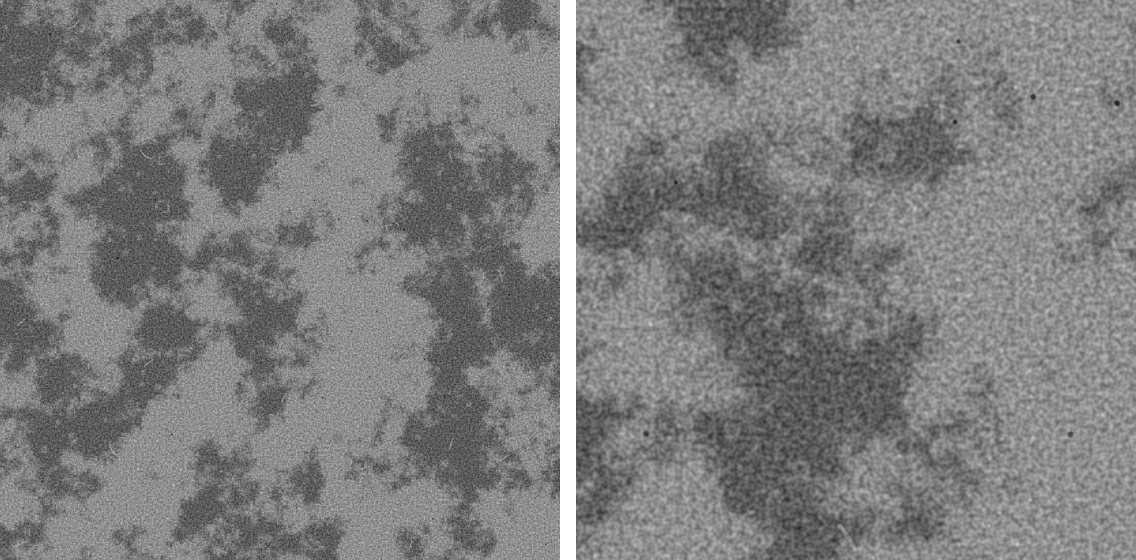
Left: the whole. Right: its middle third, enlarged.
A WebGL 2 fragment shader for this texture:

```glsl
#version 300 es
precision highp float;

uniform vec2 u_resolution;
out vec4 fragColor;

// Tones
const float DARK_TONE = 0.355;
const float LIGHT_TONE = 0.56;
const float CHIP_TONE = 0.63;
// Patches
const float PATCH_FREQ = 5.0;
const float PATCH_GAIN = 0.74;
const int PATCH_OCTAVES = 6;
const float PATCH_LOW = -0.38;
const float PATCH_HIGH = 0.22;
// Grain, in cells per canvas
const float COARSE_GRAIN_FREQ = 237.0;
const float FINE_GRAIN_FREQ = 411.0;
const float GRAIN_STRENGTH = 0.16;
// Scattered parts, in cells per canvas
const float PEBBLE_CELLS = 34.0;
const float SPECK_CELLS = 115.0;
const float PINHOLE_CELLS = 60.0;
const float SLIVER_CELLS = 13.0;
const float FRAME_CELLS = 9.0;

const float TAU = 6.28318;

vec3 hash3(vec2 cell) {
    vec3 p = fract(cell.xyx * vec3(0.1031, 0.1030, 0.0973));
    p += dot(p, p.yxz + 33.33);
    return fract((p.xxy + p.yzz) * p.zyx);
}

float cornerRamp(vec2 cell, vec2 offset) {
    float angle = TAU * hash3(cell).x;
    return dot(vec2(cos(angle), sin(angle)), offset);
}

float gradientNoise(vec2 p) {
    vec2 i = floor(p), f = fract(p);
    vec2 w = f * f * f * (f * (f * 6.0 - 15.0) + 10.0);
    vec2 e = vec2(1.0, 0.0);
    float low = mix(cornerRamp(i, f), cornerRamp(i + e, f - e), w.x);
    float high = mix(cornerRamp(i + e.yx, f - e.yx), cornerRamp(i + 1.0, f - 1.0), w.x);
    return mix(low, high, w.y);
}

mat2 rotation(float angle) {
    float c = cos(angle), s = sin(angle);
    return mat2(c, s, -s, c);
}

float patchField(vec2 uv) {
    vec2 p = uv * PATCH_FREQ + 17.3;
    mat2 turn = rotation(0.65);
    float sum = 0.0, amplitude = 1.0;
    for (int i = 0; i < PATCH_OCTAVES; i++) {
        sum += amplitude * gradientNoise(p);
        p = turn * p * 2.03 + 5.7;
        amplitude *= PATCH_GAIN;
    }
    return sum;
}

// Offset from the jittered centre of the cell, in canvas units
vec2 scatter(vec2 uv, float cells, float seed, out vec3 rnd) {
    vec2 p = uv * cells + seed;
    vec2 cell = floor(p);
    rnd = hash3(cell + seed);
    vec2 centre = 0.3 + 0.4 * hash3(cell + seed + 71.0).xy;
    return (fract(p) - centre) / cells;
}

float fill(float dist, float soft) {
    return 1.0 - smoothstep(-soft, soft, dist);
}

float dots(vec2 uv, float cells, float seed, float chance, float radius, float soft) {
    vec3 rnd;
    vec2 p = scatter(uv, cells, seed, rnd);
    float size = radius * mix(0.6, 1.0, rnd.y);
    return step(rnd.x, chance) * fill(length(p) - size, soft);
}

// Thin bent flakes
float slivers(vec2 uv, float soft) {
    vec3 rnd;
    vec2 p = rotation(TAU * 0.5 * 0.0 + 0.0) * scatter(uv, SLIVER_CELLS, 29.0, rnd);
    p = rotation(TAU * rnd.y) * p;
    p.y += (rnd.z - 0.5) * 60.0 * p.x * p.x;
    float halfLength = mix(0.005, 0.013, rnd.z);
    p.x -= clamp(p.x, -halfLength, halfLength);
    return step(rnd.x, 0.22) * fill(length(p) - 0.0013, soft);
}

// Worn square outlines
float frames(vec2 uv, float soft) {
    vec3 rnd;
    vec2 p = scatter(uv, FRAME_CELLS, 53.0, rnd);
    p = rotation(0.5 * (rnd.y - 0.5)) * p + 0.004 * gradientNoise(uv * 90.0);
    vec2 d = abs(p) - vec2(0.011, 0.009);
    float box = length(max(d, 0.0)) + min(max(d.x, d.y), 0.0);
    float wear = smoothstep(-0.25, 0.15, gradientNoise(uv * 75.0 + 9.0));
    return step(rnd.x, 0.14) * wear * fill(abs(box) - 0.0014, soft);
}

void main() {
    float scale = min(u_resolution.x, u_resolution.y);
    vec2 uv = gl_FragCoord.xy / scale;
    float soft = max(0.75 / scale, 0.0008);

    // Crumbled light and dark patches
    float cover = smoothstep(PATCH_LOW, PATCH_HIGH, patchField(uv));
    float tone = mix(DARK_TONE, LIGHT_TONE, cover);

    // Pebbles, flakes and outlines
    tone = mix(tone, LIGHT_TONE, 0.6 * dots(uv, PEBBLE_CELLS, 11.0, 0.16, 0.0065, 0.0018));
    tone = mix(tone, CHIP_TONE, 0.75 * slivers(uv, soft));
    tone = mix(tone, CHIP_TONE, 0.65 * frames(uv, soft));

    // Grain, bright specks and pinholes
    float grain = gradientNoise(uv * COARSE_GRAIN_FREQ) + gradientNoise(uv * FINE_GRAIN_FREQ + 3.7);
    tone += GRAIN_STRENGTH * grain;
    tone += 0.12 * dots(uv, SPECK_CELLS, 37.0, 0.1, 0.0016, soft);
    tone -= 0.3 * dots(uv, PINHOLE_CELLS, 83.0, 0.012, 0.0017, soft);

    fragColor = vec4(vec3(clamp(tone, 0.0, 1.0)), 1.0);
}
```
